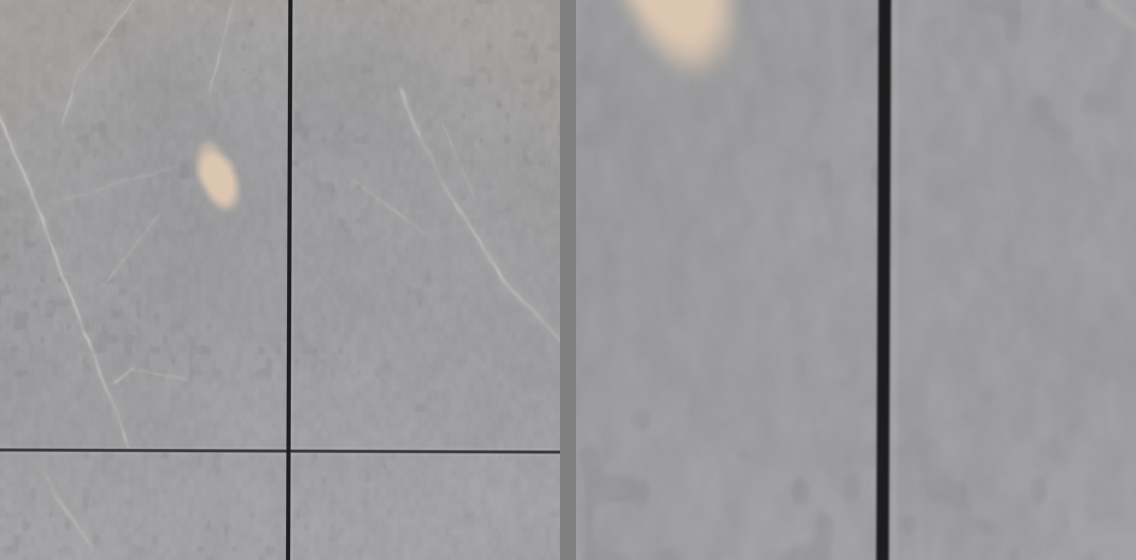
Left, the full canvas; right, a detail of the centre.
This texture is drawn by a three.js fragment shader. Its source:

```glsl
// Large grey stone tiles meeting at a dark cross joint, with a warm glint of light.
// Tiles come from a slightly skewed grid; stone is layered value noise, faint
// mottling and pale tapered veins drawn as warped line segments.
varying vec2 vUv;

const vec2 JOINT_CROSS = vec2(0.5152, 0.1945);
const vec2 TILE_SIZE = vec2(0.62, 0.92);
const vec3 STONE_COOL = vec3(0.612, 0.610, 0.618);
const vec3 STONE_WARM = vec3(0.648, 0.636, 0.622);
const vec3 STONE_PALE = vec3(0.643, 0.643, 0.650);
const vec3 VEIN_COLOR = vec3(0.745, 0.738, 0.732);
const vec3 JOINT_DARK = vec3(0.115, 0.115, 0.120);
const vec3 JOINT_SOFT = vec3(0.220, 0.220, 0.228);
const vec3 GLINT_COLOR = vec3(0.855, 0.775, 0.695);

float hash(vec2 p) {
  vec3 q = fract(vec3(p.xyx) * 0.1031);
  q += dot(q, q.yzx + 33.33);
  return fract((q.x + q.y) * q.z);
}

float noise(vec2 p) {
  vec2 i = floor(p), f = fract(p);
  f = f * f * (3.0 - 2.0 * f);
  return mix(mix(hash(i), hash(i + vec2(1.0, 0.0)), f.x),
             mix(hash(i + vec2(0.0, 1.0)), hash(i + vec2(1.0, 1.0)), f.x), f.y);
}

float fbm(vec2 p) {
  float sum = 0.0, gain = 0.5;
  for (int i = 0; i < 4; i++) {
    sum += gain * noise(p);
    p = mat2(1.6, 1.2, -1.2, 1.6) * p + 17.3;
    gain *= 0.5;
  }
  return sum;
}

// Pale streak from a to b, tapering at both ends
float vein(vec2 p, vec2 a, vec2 b, float width) {
  vec2 ab = b - a;
  float t = clamp(dot(p - a, ab) / dot(ab, ab), 0.0, 1.0);
  float d = length(p - a - ab * t) / width;
  float taper = smoothstep(0.0, 0.12, t) * smoothstep(1.0, 0.88, t);
  return (exp(-d * d) + 0.22 * exp(-d * d * 0.08)) * mix(0.3, 1.0, taper);
}

// Signed distance to the nearest line of a repeating set
float gridLine(float x, float pitch) {
  return mod(x + 0.5 * pitch, pitch) - 0.5 * pitch;
}

float band(float d, float halfWidth, float soft) {
  return 1.0 - smoothstep(halfWidth - soft, halfWidth + soft, abs(d));
}

float veins(vec2 uv) {
  vec2 p = uv + 0.011 * (vec2(fbm(uv * 19.0), fbm(uv * 19.0 + 40.0)) - 0.47);
  // Long diagonal of the left tile
  float v = 0.85 * vein(p, vec2(-0.01, 0.815), vec2(0.085, 0.585), 0.0032);
  v += 0.80 * vein(p, vec2(0.080, 0.595), vec2(0.150, 0.415), 0.0034);
  v += 0.65 * vein(p, vec2(0.145, 0.425), vec2(0.232, 0.198), 0.0032);
  // Short branches of the left tile
  v += 0.45 * vein(p, vec2(0.245, 1.01), vec2(0.140, 0.865), 0.0026);
  v += 0.50 * vein(p, vec2(0.142, 0.880), vec2(0.112, 0.775), 0.0028);
  v += 0.40 * vein(p, vec2(0.418, 1.01), vec2(0.370, 0.815), 0.0024);
  v += 0.38 * vein(p, vec2(0.290, 0.625), vec2(0.185, 0.490), 0.0028);
  v += 0.22 * vein(p, vec2(0.315, 0.705), vec2(0.090, 0.635), 0.0030);
  v += 0.55 * vein(p, vec2(0.203, 0.315), vec2(0.242, 0.346), 0.0028);
  v += 0.25 * vein(p, vec2(0.235, 0.343), vec2(0.335, 0.322), 0.0030);
  // Broken diagonal of the right tile
  v += 0.65 * vein(p, vec2(0.712, 0.845), vec2(0.752, 0.750), 0.0036);
  v += 0.35 * vein(p, vec2(0.750, 0.755), vec2(0.820, 0.620), 0.0036);
  v += 0.55 * vein(p, vec2(0.812, 0.640), vec2(0.900, 0.495), 0.0034);
  v += 0.42 * vein(p, vec2(0.890, 0.510), vec2(1.02, 0.370), 0.0040);
  v += 0.30 * vein(p, vec2(0.785, 0.790), vec2(0.848, 0.640), 0.0026);
  v += 0.32 * vein(p, vec2(0.620, 0.685), vec2(0.762, 0.580), 0.0030);
  // Lower left tile
  v += 0.40 * vein(p, vec2(0.075, 0.160), vec2(0.165, 0.020), 0.0036);
  return v * (0.45 + 0.9 * noise(uv * 38.0));
}

vec3 stone(vec2 uv, vec2 tileId) {
  vec2 p = uv + 7.31 * tileId;
  float corner = smoothstep(0.40, 0.85, distance(uv, vec2(0.50, 0.36)));
  vec3 color = mix(STONE_COOL, STONE_WARM, corner * smoothstep(0.3, 0.9, uv.y));
  color = mix(color, STONE_PALE, 0.75 * smoothstep(0.42, 0.0, uv.y));
  // Broad clouds, streaked grain, then sparse dark flecks
  color += 0.040 * (fbm(p * 6.0) - 0.47);
  color += 0.050 * (fbm(p * vec2(95.0, 58.0)) - 0.47);
  color -= 0.030 * smoothstep(0.66, 0.88, noise(p * vec2(64.0, 48.0)))
                 * smoothstep(0.40, 0.65, fbm(p * 8.0 + 9.0));
  return mix(color, VEIN_COLOR, clamp(veins(uv), 0.0, 0.9));
}

// Soft tilted ellipse of reflected light
float glint(vec2 uv, vec2 center, vec2 axis, vec2 radii) {
  vec2 d = uv - center;
  vec2 local = vec2(dot(d, axis), dot(d, vec2(-axis.y, axis.x))) / radii;
  float r = length(local) + 0.12 * (noise(uv * 55.0) - 0.5);
  return 1.0 - smoothstep(0.58, 1.22, r);
}

void main() {
  // Skewed grid: the joints lean very slightly
  vec2 g = vUv - JOINT_CROSS + vec2(-0.0042, 0.0039) * (vUv.yx - JOINT_CROSS.yx);
  vec2 line = vec2(gridLine(g.x, TILE_SIZE.x), gridLine(g.y, TILE_SIZE.y));
  vec3 color = stone(vUv, floor(g / TILE_SIZE));
  color = mix(color, GLINT_COLOR, glint(vUv, vec2(0.389, 0.684), vec2(0.40, -0.917), vec2(0.063, 0.033)));

  // Pale bevels beside the joints, then the joints themselves
  color += 0.025 * (band(line.x - 0.0065, 0.0020, 0.0018) + band(abs(line.y) - 0.0060, 0.0015, 0.0015));
  color = mix(color, JOINT_SOFT, band(line.y, 0.0026, 0.0016));
  color = mix(color, JOINT_DARK, band(line.x, 0.0037, 0.0014));
  gl_FragColor = vec4(color, 1.0);
}
```
